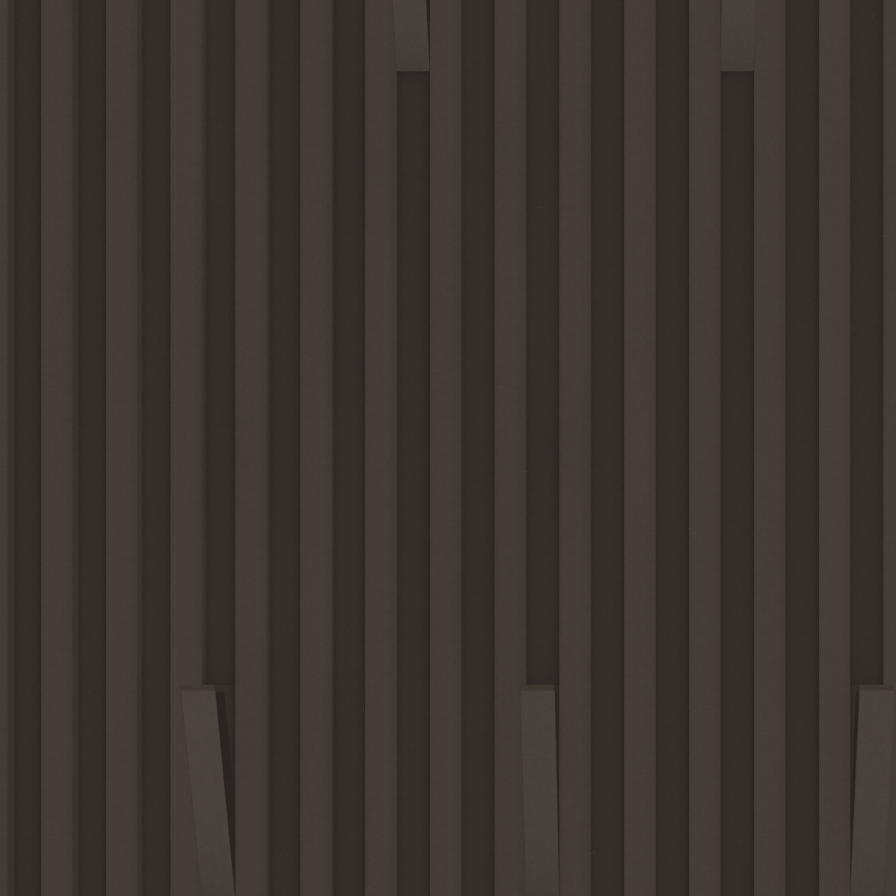
Reproduce this texture procedurally as a Shadertoy shader.

```glsl
// Dark ribbed wall panel: upright slats over shaded grooves, with two staggered
// rows of leaning pegs seated in every fifth groove. Slats come from fract, pegs
// from a loop with a simple perspective spread; noise adds a fine matt grain.

const float PITCH = 0.07233;        // distance between slats
const float FIRST_SLAT = 0.63;      // left edge of slat 0, in pitches
const float SLAT_WIDTH = 0.0352;
const float PEG_WIDTH = 0.0365;
const float VIEW_X = 0.727;         // the pegs spread away from this line
const float LEAN = 0.205;           // spread gained per unit of height

const vec3 SLAT = vec3(0.266, 0.238, 0.220);
const vec3 SLAT_SIDE = vec3(0.220, 0.193, 0.178);
const vec3 GROOVE = vec3(0.205, 0.184, 0.168);
const vec3 SHADOW = vec3(0.150, 0.132, 0.120);
const vec3 PEG = vec3(0.286, 0.259, 0.240);
const vec3 PEG_CAP = vec3(0.248, 0.218, 0.198);

float hash(vec2 p) {
    p = fract(p * vec2(0.1031, 0.1137));
    p += dot(p, p.yx + 33.33);
    return fract((p.x + p.y) * p.x * 7.31);
}

float noise(vec2 p) {
    vec2 i = floor(p), f = fract(p);
    f = f * f * (3.0 - 2.0 * f);
    return mix(mix(hash(i), hash(i + vec2(1, 0)), f.x),
               mix(hash(i + vec2(0, 1)), hash(i + vec2(1, 1)), f.x), f.y);
}

// Smooth mask of the interval from a to b
float band(float x, float a, float b, float soft) {
    return smoothstep(a - soft, a + soft, x) * (1.0 - smoothstep(b - soft, b + soft, x));
}

// Slats, their visible flanks and the grooves between them
vec3 slatWall(vec2 p, float soft) {
    float cell = p.x / PITCH - FIRST_SLAT;
    float id = floor(cell);
    float x = fract(cell) * PITCH;
    float flank = 0.008 * max(0.0, 1.0 - p.x / 0.52);
    float edge = SLAT_WIDTH + flank;

    float contact = exp(-max(x - edge, 0.0) / 0.004) * 0.55
                  + exp(-(PITCH - x) / 0.005) * 0.75;
    vec3 groove = mix(GROOVE, SHADOW, min(contact, 1.0));

    float tone = 1.0 + 0.03 * (hash(vec2(id + 20.0, 7.0)) - 0.5);
    vec3 face = SLAT * tone * (1.0 - 0.05 * smoothstep(0.6, 1.0, x / SLAT_WIDTH));
    face *= 1.0 - 0.08 * exp(-x / 0.0015);

    vec3 color = mix(groove, SLAT_SIDE, band(x, 0.0, edge, soft));
    return mix(color, face, band(x, 0.0, SLAT_WIDTH, soft));
}

// Mask of a peg whose right edge starts at "right" and leans above "bend"
float pegMask(vec2 p, float right, float bend, float low, float high, float soft) {
    float spread = 1.0 + LEAN * max(p.y - bend, 0.0);
    float x = VIEW_X + (p.x - VIEW_X) / spread;
    return band(x, right - PEG_WIDTH, right, soft) * band(p.y, low, high, soft);
}

vec3 addPeg(vec3 color, vec2 p, float slat, float low, float high, float soft) {
    float right = (slat + FIRST_SLAT) * PITCH;

    // Shade cast in the groove beyond both ends
    float inGroove = band(p.x, right - PEG_WIDTH, right, soft);
    float below = exp(-max(low - p.y, 0.0) / 0.007) * step(p.y, low);
    float above = exp(-max(p.y - high, 0.0) / 0.015) * step(high, p.y);
    color = mix(color, SHADOW, inGroove * (0.7 * below + 0.35 * above));

    // Dark flank, cap and lit front
    float flank = pegMask(p, right, low + 0.104, low, high - 0.008, soft);
    float cap = pegMask(p, right - 0.001, low, low, high, soft);
    float front = pegMask(p, right, low, low, high - 0.0065, soft);
    color = mix(color, SHADOW * 1.08, flank);
    color = mix(color, PEG_CAP, cap);
    vec3 face = PEG * (1.0 - 0.10 * exp(-max(p.y - low, 0.0) / 0.04));
    return mix(color, face, front);
}

void mainImage(out vec4 fragColor, in vec2 fragCoord) {
    vec2 p = fragCoord / iResolution.xy;
    float soft = max(0.8 / iResolution.y, 0.0010);
    vec3 color = slatWall(p, soft);

    // Lower row starts at the floor; the upper row is shifted by three slats
    for (int i = 0; i < 3; i++) {
        float slat = 3.0 + 5.0 * float(i);
        color = addPeg(color, p, slat, -0.005, 0.2357, soft);
        color = addPeg(color, p, slat + 3.0, 0.9206, 1.1613, soft);
    }

    // Fine grain, faint blotches and sparse pale specks
    float grain = noise(p * 380.0) - 0.5;
    float blotch = noise(p * vec2(14.0, 6.0)) - 0.5;
    float speck = smoothstep(0.965, 1.0, noise(p * 190.0 + 40.0));
    color *= 1.0 + 0.045 * grain + 0.03 * blotch;
    color += 0.025 * speck;
    fragColor = vec4(color, 1.0);
}
```
